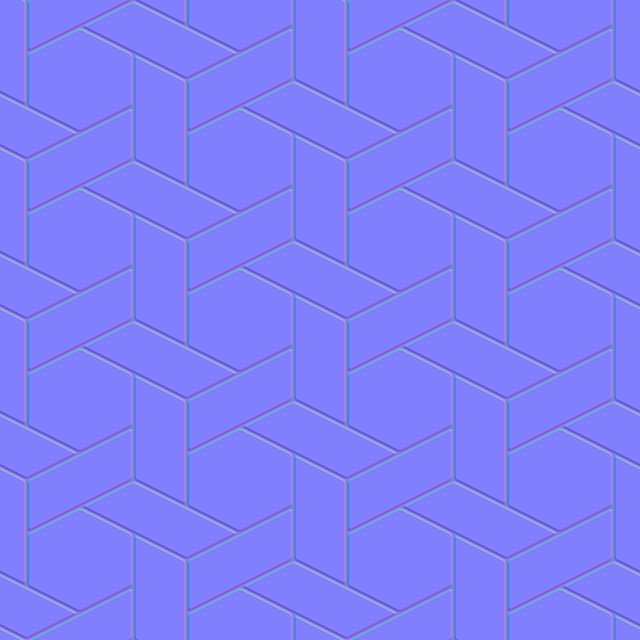
This texture map is drawn by a WebGL 1 fragment shader. Its source:

```glsl
precision highp float;

// Tangent-space normal map of a woven hexagon floor: flat hexagons ringed by
// three directions of parallelogram planks, parted by thin bevelled grooves.
// Each tile is an intersection of slabs, repeated on a staggered lattice.

#define REPEATS 4.0          // lattice cells down the canvas; keep even to tile
#define CELL 6.0             // lattice spacing, in quarter hexagon widths
#define ORIGIN vec2(3.0)     // centre of the first hexagon
#define GROOVE 0.085         // half width of a groove
#define FLOOR 0.07           // half width of the soft groove floor
#define CORNER 0.14          // rounding of the tile corners
#define LEAN 0.55            // sideways tilt of the bevels
#define WALL_Z 0.70          // height of the normal on the bevels
#define FLOOR_Z 0.73         // height of the normal along the groove floor

const float SLANT = 0.4472136;   // 1 / sqrt(5), scales the sloping axes
const float OPEN = 20.0;         // half width of a slab that does not cut

uniform vec2 u_resolution;

// Bring a point into the lattice cell around the origin.
// Neighbouring columns are shifted by half a cell.
vec2 wrapLattice(vec2 p) {
  float column = floor(p.x / CELL + 0.5);
  p -= column * vec2(CELL, 0.5 * CELL);
  p.y -= CELL * floor(p.y / CELL + 0.5);
  return p;
}

// Tile bounded by a vertical and two sloping slabs.
// Returns the outward direction in xy and the depth inside the edge in z.
vec3 tile(vec2 p, vec2 centre, vec3 halfWidths) {
  p = wrapLattice(p - centre);
  vec2 axisA = vec2(1.0, 2.0) * SLANT;
  vec2 axisB = vec2(-1.0, 2.0) * SLANT;
  vec3 along = vec3(p.x, dot(p, axisA), dot(p, axisB));
  vec3 inside = halfWidths * vec3(1.0, SLANT, SLANT) - abs(along);
  vec3 nearEdge = max(CORNER - inside, 0.0);
  vec3 push = nearEdge * sign(along);
  vec2 outward = vec2(push.x, 0.0) + push.y * axisA + push.z * axisB;
  outward /= max(length(outward), 0.00001);
  return vec3(outward, CORNER - length(nearEdge));
}

vec3 deeper(vec3 a, vec3 b) {
  return a.z > b.z ? a : b;
}

void main() {
  float units = REPEATS * CELL;
  vec2 p = gl_FragCoord.xy / u_resolution * units - ORIGIN;
  float pixel = units / min(u_resolution.x, u_resolution.y);

  // One hexagon and three planks fill each cell.
  float h = 0.5 * CELL;
  vec3 surface = tile(p, vec2(0.0), vec3(2.0, 4.0, 4.0));
  surface = deeper(surface, tile(p, vec2(h, -0.5 * h), vec3(1.0, 4.0, OPEN)));
  surface = deeper(surface, tile(p, vec2(0.0, h), vec3(2.0, OPEN, 2.0)));
  surface = deeper(surface, tile(p, vec2(h, 0.5 * h), vec3(OPEN, 2.0, 4.0)));

  // Bevels lean into the groove and fade out over its floor.
  float depth = surface.z;
  float wall = smoothstep(0.0, FLOOR, depth);
  float cut = 1.0 - smoothstep(GROOVE - 0.5 * pixel, GROOVE + 0.5 * pixel, depth);
  vec2 lean = surface.xy * LEAN * wall;
  vec3 bevel = vec3(lean, mix(FLOOR_Z, WALL_Z, wall));
  vec3 normal = mix(vec3(0.0, 0.0, 1.0), bevel, cut);

  gl_FragColor = vec4(normal * 0.5 + 0.5, 1.0);
}
```
